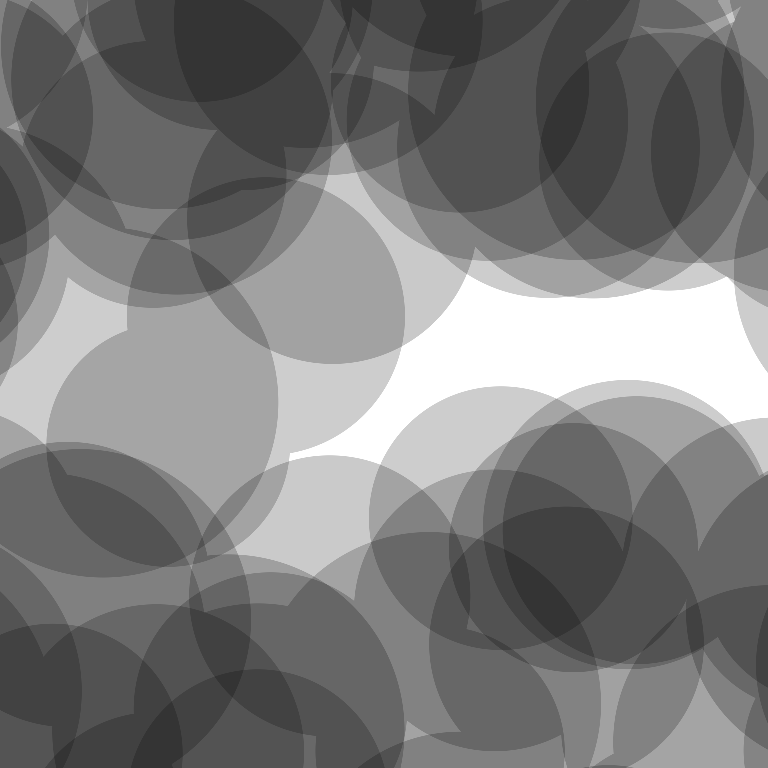
Give the GLSL for this background, as a Shadertoy shader.

```glsl
// Overlapping translucent grey discs on white, parted by a wavy light band.
// Each layer is the union of jittered-grid discs (cellular distance); discs
// that would cross the band are pushed off it, and layers multiply together.

vec4 hash4(vec3 seed) {
    vec4 q = fract((seed.xyzx * 7.31 + 11.7) * vec4(0.1031, 0.1030, 0.0973, 0.1099));
    q += dot(q, q.wzxy + 33.33);
    return fract((q.xxyz + q.yzzw) * q.zywx);
}

// Moves a disc centre along the band normal until the disc clears the band.
vec2 pushOffBand(vec2 centre, float clearance) {
    float phase = (centre.x - 0.5) * 5.2;
    float slope = 0.13 * 5.2 * cos(phase);
    vec2 normal = normalize(vec2(-slope, 1.0));
    float dist = (centre.y - 0.44 - 0.13 * sin(phase)) * normal.y;
    float side = dist < 0.0 ? -1.0 : 1.0;
    return centre + normal * (side * max(abs(dist), clearance) - dist);
}

// Signed distance to the union of all discs in one layer.
float discLayer(vec2 p, float layer) {
    float dist = 1e3;
    for (int j = 0; j < 4; j++) {
        for (int i = 0; i < 4; i++) {
            vec2 cell = vec2(i, j);
            vec4 rnd = hash4(vec3(cell, layer));
            vec2 centre = (cell + rnd.xy) * 0.43 - 0.36;
            float radius = mix(0.155, 0.23, rnd.z);
            // The band closes up towards the left.
            float gap = mix(-0.1, -0.015, smoothstep(0.2, 0.6, centre.x)) + 0.12 * rnd.w;
            centre = pushOffBand(centre, radius + gap);
            dist = min(dist, length(p - centre) - radius);
        }
    }
    return dist;
}

void mainImage(out vec4 fragColor, in vec2 fragCoord) {
    vec2 p = fragCoord / iResolution.y;
    float grey = 1.0;

    // Every layer darkens what lies beneath it by about a fifth.
    for (int i = 0; i < 7; i++) {
        float layer = float(i) + 3.0;
        float opacity = mix(0.19, 0.22, hash4(vec3(layer, 5.0, 9.0)).x);
        // Crisp rim, blended over half a pixel.
        float cover = clamp(0.5 - discLayer(p, layer) * iResolution.y * 2.0, 0.0, 1.0);
        grey *= 1.0 - opacity * cover;
    }

    fragColor = vec4(vec3(grey), 1.0);
}
```
